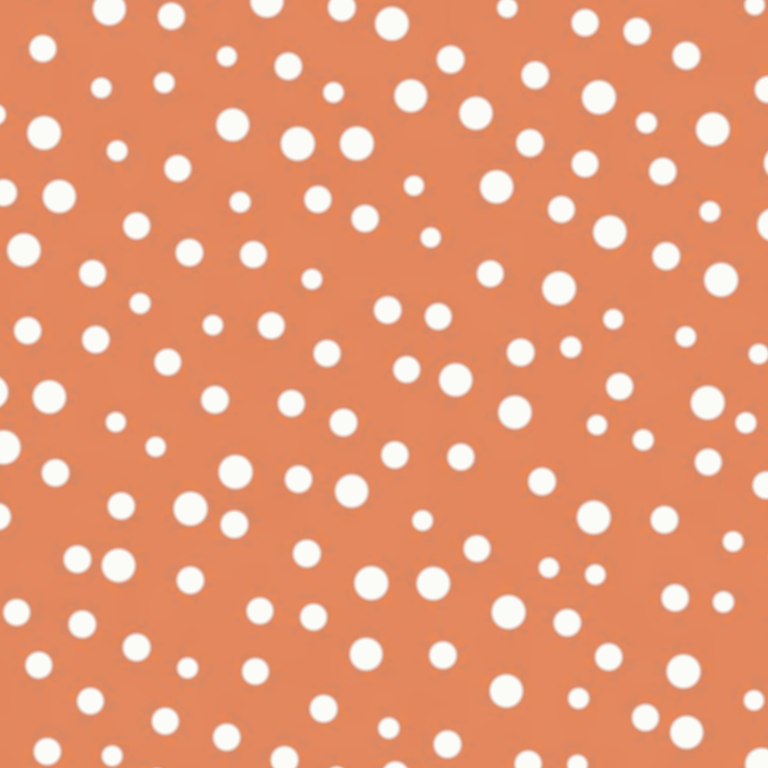
Reproduce this pattern procedurally as a three.js fragment shader.

```glsl
varying vec2 vUv;

float hash(vec2 p) {
  return fract(sin(dot(p, vec2(127.1, 311.7))) * 43758.5453);
}

float noise(vec2 p) {
  vec2 i = floor(p), f = fract(p);
  f = f * f * (3.0 - 2.0 * f);
  return mix(mix(hash(i), hash(i + vec2(1.0, 0.0)), f.x),
             mix(hash(i + vec2(0.0, 1.0)), hash(i + vec2(1.0, 1.0)), f.x), f.y);
}

// Three dot sizes: small, medium, large
float dotRadius(float pick) {
  float r = pick < 0.29 ? 0.0134 : (pick < 0.73 ? 0.0177 : 0.0217);
  return r + 0.0008 * (fract(pick * 37.0) - 0.5);
}

// Signed distance to the nearest dot of a jittered, staggered lattice
float dotField(vec2 uv) {
  const float cells = 11.7;
  float c = cos(0.3), s = sin(0.3);
  vec2 p = mat2(c, s, -s, c) * uv * cells + 20.0;
  float nearest = 1.0;
  for (int j = -1; j <= 1; j++) {
    float row = floor(p.y) + float(j);
    float shift = 0.5 * mod(row, 2.0);
    for (int i = -1; i <= 1; i++) {
      vec2 id = vec2(floor(p.x - shift) + float(i), row);
      vec2 jitter = vec2(hash(id), hash(id + 51.3)) - 0.5;
      vec2 center = id + vec2(shift, 0.0) + 0.5 + 0.44 * jitter;
      float d = length(p - center) / cells - dotRadius(hash(id + 17.9));
      nearest = min(nearest, d);
    }
  }
  return nearest;
}

void main() {
  float d = dotField(vUv);

  // Faint mottling that gathers around the dots
  float halo = 1.0 - smoothstep(0.008, 0.026, d);
  float grain = noise(vUv * vec2(110.0, 130.0));
  float warmGrain = noise(vUv * 120.0 + 73.0);
  vec3 color = vec3(0.893, 0.53, 0.37);
  color = mix(color, vec3(0.855, 0.53, 0.385), halo * smoothstep(0.48, 0.68, grain));
  color = mix(color, vec3(0.92, 0.53, 0.33), 0.7 * halo * smoothstep(0.55, 0.8, warmGrain));
  color += 0.008 * (noise(vUv * 24.0) - 0.5);

  // Dull rim, then the soft-edged white dot
  color = mix(color, vec3(0.84, 0.52, 0.40), 1.0 - smoothstep(0.001, 0.005, d));
  color = mix(vec3(0.985, 0.985, 0.97), color, smoothstep(-0.0038, 0.0038, d));
  gl_FragColor = vec4(color, 1.0);
}
```
